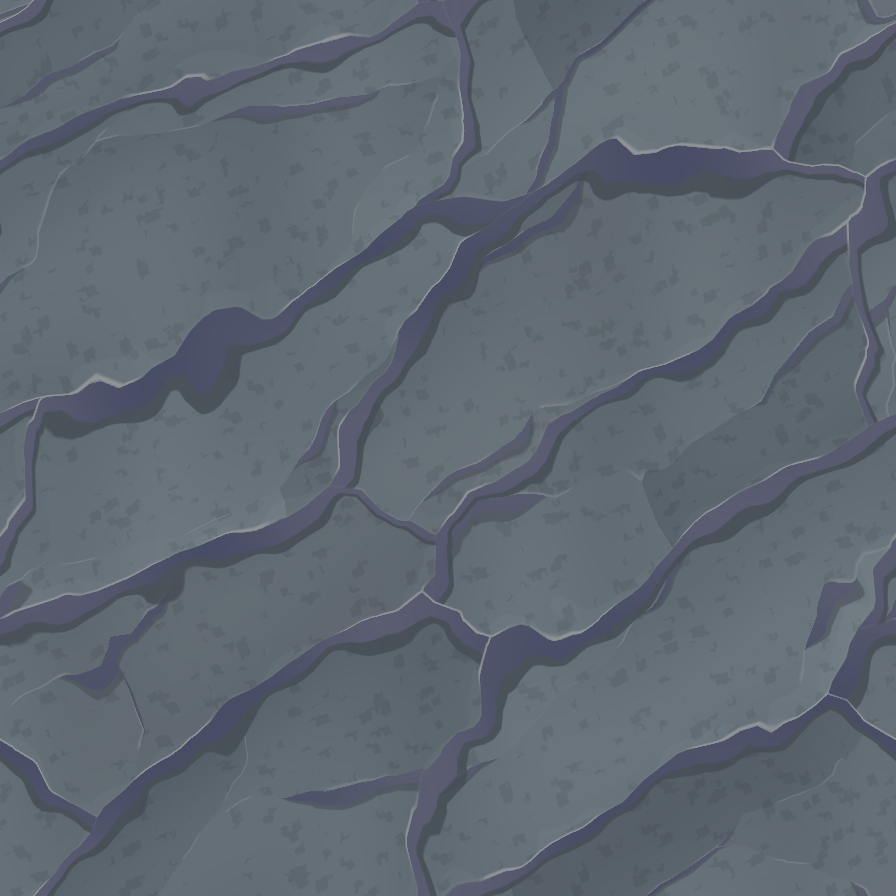
Give the GLSL for this texture, as a three.js fragment shader.

```glsl
// Slate cliff of overlapping slanted slabs with violet ledges, cast shadows and pale lips.
// Slabs are sheared, wrapped Voronoi cells bent by layered triangle waves; every edge
// facing up-left is thickened into a ledge. Fainter facets and flecks cover the slabs.
varying vec2 vUv;

const float TAU = 6.2831853;
const float SOFT = 0.0012;                      // half width of smoothed edges
const vec3 SLAB_GRID = vec3(2.0, 4.0, 2.0);     // columns, rows, slant
const vec3 FACET_GRID = vec3(2.0, 4.0, 3.0);
const float LEDGE_WIDTH = 0.029;
const float CRACK_WIDTH = 0.015;
const float LIP_WIDTH = 0.0013;
const float FLECK_GRID = 42.0;
const vec2 UPHILL = vec2(-0.447, 0.894);        // direction a ledge drops from
const vec3 STONE_DARK = vec3(0.325, 0.362, 0.398);
const vec3 STONE_LIGHT = vec3(0.435, 0.477, 0.506);
const vec3 LEDGE_DARK = vec3(0.283, 0.303, 0.400);
const vec3 LEDGE_LIGHT = vec3(0.355, 0.365, 0.445);
const vec3 SHADOW = vec3(0.272, 0.302, 0.332);
const vec3 LIP = vec3(0.580, 0.595, 0.605);

struct Slab {
  vec2 id;
  float face;     // positive inside the ledge
  float shadow;   // positive inside ledge plus cast shadow
  float rim;      // distance to the lower edge
  float shade;    // soft darkening below a ledge
};

vec2 hash2(vec2 c) {
  vec3 v = fract(c.xyx * vec3(0.1031, 0.1030, 0.0973));
  v += dot(v, v.yzx + 33.33);
  return fract((v.xx + v.yz) * v.zy);
}

float band(float d) { return smoothstep(-SOFT, SOFT, d); }

float triangle(float x) { return abs(fract(x) - 0.5) * 4.0 - 1.0; }

// Smooth periodic drift from 0 to 1; k holds whole numbers
float drift(vec2 p, vec2 k) {
  float inner = sin(TAU * dot(vec2(k.y, -k.x), p) + 1.0);
  return 0.5 + 0.5 * sin(TAU * dot(k, p) + 2.0 * inner);
}

// Angular periodic displacement that gives edges their kinks
vec2 bend(vec2 p) {
  vec2 sum = vec2(0.0), k = vec2(1.0, 2.0);
  float amp = 0.026;
  for (int i = 0; i < 4; i++) {
    sum += amp * vec2(triangle(dot(k, p) + 4.0 * sum.y + 0.3),
                      triangle(dot(vec2(k.y, -k.x), p) + 4.0 * sum.x));
    k = k.yx * 2.0 + vec2(-1.0, 1.0);
    amp *= 0.5;
  }
  return sum;
}

vec2 wrapCell(vec2 c, vec3 grid) {
  c.y += grid.z * floor((c.x + 0.5) / grid.x);
  return floor(mod(c + 0.5, grid.xy));
}

vec2 site(vec2 c, vec3 grid, float seed) {
  return c + 0.12 + 0.76 * hash2(wrapCell(c, grid) + seed);
}

// Nearest cell of a sheared Voronoi pattern and its ledges
Slab slabAt(vec2 p, vec3 grid, float seed, float width) {
  vec2 q = vec2(grid.x * p.x, grid.y * p.y - grid.z * p.x);
  vec2 home = floor(q), cell = home, toSite = vec2(0.0);
  float best = 9.0;
  for (float y = -1.0; y <= 1.0; y++) for (float x = -1.0; x <= 1.0; x++) {
    vec2 c = home + vec2(x, y);
    vec2 r = site(c, grid, seed) - q;
    if (dot(r, r) < best) { best = dot(r, r); cell = c; toSite = r; }
  }
  Slab s = Slab(wrapCell(cell, grid), -1.0, -1.0, 1.0, 0.0);
  for (float y = -2.0; y <= 2.0; y++) for (float x = -2.0; x <= 2.0; x++) {
    if (x == 0.0 && y == 0.0) continue;
    vec2 c = cell + vec2(x, y);
    vec2 r = site(c, grid, seed) - q;
    vec2 n = r - toSite;
    vec2 g = vec2(grid.x * n.x - grid.z * n.y, grid.y * n.y);
    float edge = dot(0.5 * (r + toSite), n) / length(g);
    float facing = dot(g, UPHILL) / length(g);
    float drop = max(facing, 0.0);
    float size = width * mix(0.4, 1.1, hash2(s.id + wrapCell(c, grid) + seed + 7.0).x);
    s.face = max(s.face, size * drop - edge);
    s.shadow = max(s.shadow, 1.55 * size * drop - edge);
    s.shade = max(s.shade, drop * exp(-edge / 0.08));
    if (facing < -0.3) s.rim = min(s.rim, edge);
  }
  return s;
}

// Small ragged flecks in loose patches, turned at random around the slope
float flecks(vec2 p) {
  vec2 q = p * FLECK_GRID;
  q += 0.085 * sin(TAU * vec2(dot(p, vec2(67.0, 41.0)), dot(p, vec2(-43.0, 71.0))));
  q += 0.050 * sin(TAU * vec2(dot(p, vec2(-61.0, 109.0)), dot(p, vec2(113.0, 37.0))));
  float cover = 0.0;
  for (float y = -1.0; y <= 1.0; y++) for (float x = -1.0; x <= 1.0; x++) {
    vec2 c = floor(q) + vec2(x, y);
    vec2 w = floor(mod(c + 0.5, FLECK_GRID));
    vec2 h = hash2(w + 31.0), d = q - c - hash2(w + 90.0);
    float a = 0.6 + 2.4 * (h.x - 0.5);
    d = vec2(dot(d, vec2(cos(a), sin(a))) * 0.5, dot(d, vec2(-sin(a), cos(a))));
    float radius = 0.36 * h.y - 0.10;
    cover = max(cover, smoothstep(0.05, -0.05, length(d) - radius) * step(0.0, radius));
  }
  return cover;
}

void main() {
  vec2 p = vUv + bend(vUv);
  float broad = drift(vUv, vec2(1.0, 2.0)), fine = drift(vUv, vec2(3.0, -5.0));
  Slab slab = slabAt(p, SLAB_GRID, 3.0, LEDGE_WIDTH * mix(0.65, 1.1, fine));
  vec2 mood = hash2(slab.id + 17.0);

  // Faint facets, shifted per slab so that ledges cut them off
  float crack = CRACK_WIDTH * smoothstep(0.6, 0.95, drift(vUv, vec2(2.0, 1.0)));
  Slab facet = slabAt(p + mood, FACET_GRID, 11.0, crack);
  float facetTone = hash2(facet.id + 53.0).x - 0.5;

  // Stone surface
  float tone = 0.56 + 0.26 * (mood.x - 0.5) + 0.42 * facetTone + 0.22 * (broad - 0.5);
  tone += 0.12 * band(0.018 * fine - slab.rim) - 0.30 * slab.shade;
  vec3 color = mix(STONE_DARK, STONE_LIGHT, clamp(tone, 0.0, 1.1));
  color += (mood.y - 0.5) * vec3(0.007, 0.0, -0.005);
  color *= 1.0 - 0.07 * flecks(vUv);

  // Minor cracks and hairlines
  vec3 ledge = mix(LEDGE_DARK, LEDGE_LIGHT, drift(vUv, vec2(1.0, -1.0)));
  float present = smoothstep(0.0, 0.004, crack);
  color = mix(color, SHADOW, 0.55 * present * band(facet.shadow - SOFT));
  color = mix(color, ledge, 0.9 * present * band(facet.face - SOFT));
  float hairline = band(0.001 - abs(facet.rim - 0.001));
  color = mix(color, LIP, 0.4 * hairline * smoothstep(0.5, 0.85, fine));

  // Ledges, their shadows and lit lips
  color = mix(color, SHADOW, 0.85 * band(slab.shadow));
  color = mix(color, ledge, band(slab.face));
  float lip = band(LIP_WIDTH - abs(slab.rim - LIP_WIDTH));
  color = mix(color, LIP, lip * mix(0.1, 0.9, smoothstep(0.3, 0.75, drift(vUv, vec2(2.0, -3.0)))));
  gl_FragColor = vec4(color, 1.0);
}
```
